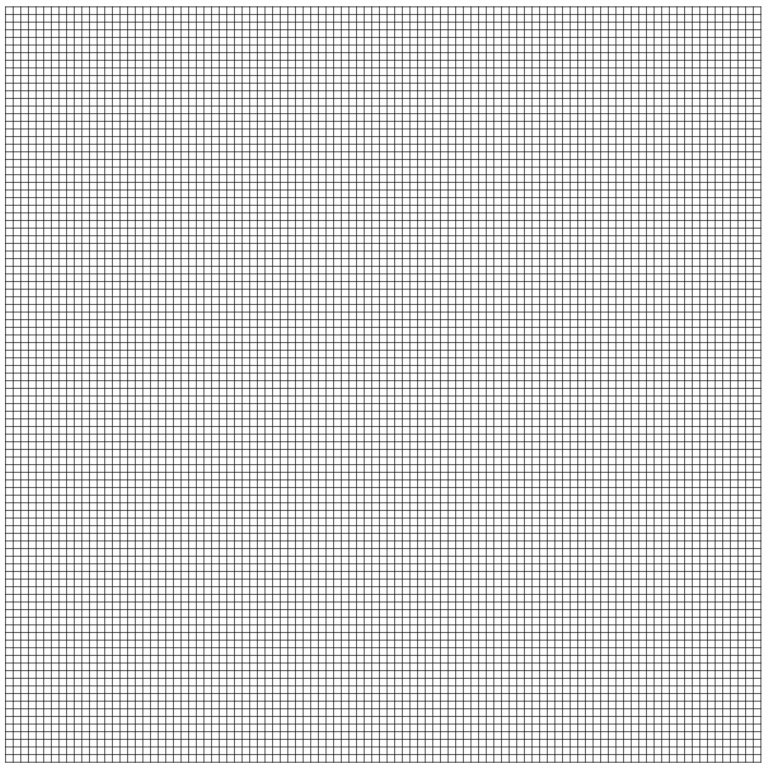
This pattern is drawn by a WebGL 1 fragment shader. Its source:

```glsl
precision highp float;

// Fine square grid of thin black rules on white paper, 99 by 99 cells
// inside a narrow margin. Each rule is integrated against a tent-shaped
// pixel filter, so its tone shifts gently with its subpixel position.

uniform vec2 u_resolution;

const float CELLS = 99.0;
const float GRID_SIZE = 0.9835;
const vec2 GRID_CENTER = vec2(0.4990, 0.4993);
const float LINE_WIDTH = 0.0009;
const vec3 PAPER = vec3(0.995);
const vec3 INK = vec3(0.0);

// Integral of a unit-area tent of radius one, from -1 up to t.
vec2 tentIntegral(vec2 t) {
  t = clamp(t, -1.0, 1.0);
  return 0.5 + t - 0.5 * t * abs(t);
}

// Filtered coverage of a band, given the signed offset from its middle.
vec2 bandCoverage(vec2 offset, float width, vec2 pixel) {
  vec2 high = (offset + 0.5 * width) / pixel;
  vec2 low = (offset - 0.5 * width) / pixel;
  return tentIntegral(high) - tentIntegral(low);
}

// Signed offset to the nearest rule on each axis, border rules included.
vec2 nearestRuleOffset(vec2 p, float size, float cells) {
  float pitch = size / cells;
  vec2 index = clamp(floor(p / pitch + 0.5 * cells + 0.5), 0.0, cells);
  return p - (index - 0.5 * cells) * pitch;
}

void main() {
  vec2 pixel = 1.0 / u_resolution;
  vec2 p = gl_FragCoord.xy * pixel - GRID_CENTER;

  // x holds the vertical rules, y the horizontal ones.
  vec2 rules = bandCoverage(nearestRuleOffset(p, GRID_SIZE, CELLS), LINE_WIDTH, pixel);

  // Stop each rule at the outer edge of the border it meets.
  vec2 extent = bandCoverage(p, GRID_SIZE + LINE_WIDTH, pixel);
  rules *= extent.yx;

  float ink = 1.0 - (1.0 - rules.x) * (1.0 - rules.y);
  gl_FragColor = vec4(mix(PAPER, INK, ink), 1.0);
}
```
